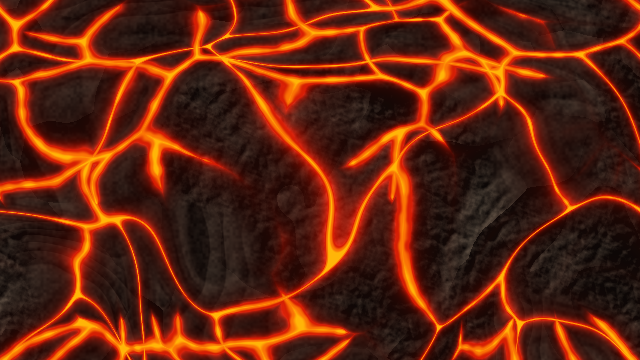
This texture is drawn by a Shadertoy shader. Its source:

```glsl
const float VEIN_SCALE = 2.7;
const float BRANCH_SCALE = 4.1;
const float FACET_SCALE = 6.5;
const float WARP_BROAD = 0.36;
const float WARP_FINE = 0.09;
const float THIN_VEIN = 0.0035;
const float WIDE_VEIN = 0.0165;
const float SIDE_VEIN = 0.016;
const float JUNCTION_BLEND = 0.06;
const vec3 ROCK = vec3(0.132, 0.118, 0.100);
const vec3 EMBER = vec3(1.0, 0.090, 0.0);
const vec3 RED = vec3(0.84, 0.12, 0.015);
const vec3 ORANGE = vec3(0.98, 0.45, 0.02);
const vec3 YELLOW = vec3(1.0, 0.71, 0.03);

vec2 hash2(vec2 cell) {
    vec3 a = fract(cell.xyx * vec3(0.1031, 0.1030, 0.0973));
    a += dot(a, a.yzx + 33.33);
    return fract((a.xx + a.yz) * a.zy);
}

vec2 noise2(vec2 p) {
    vec2 i = floor(p), f = fract(p);
    f = f * f * f * (f * (f * 6.0 - 15.0) + 10.0);
    return mix(mix(hash2(i), hash2(i + vec2(1, 0)), f.x),
               mix(hash2(i + vec2(0, 1)), hash2(i + vec2(1, 1)), f.x), f.y);
}

// Layered noise with sharp creases
float ridges(vec2 p) {
    float sum = 0.0, gain = 0.5;
    for (int i = 0; i < 4; i++) {
        p = mat2(1.6, 1.2, -1.2, 1.6) * p + 7.3;
        sum += gain * abs(2.0 * noise2(p * 0.5).x - 1.0);
        gain *= 0.55;
    }
    return sum;
}

float smoothMin(float a, float b, float k) {
    float h = max(k - abs(a - b), 0.0) / k;
    return min(a, b) - 0.25 * h * h * k;
}

// x: distance to the cell border, y: random tilt of the cell's plane
vec2 cells(vec2 p) {
    vec2 home = floor(p), f = p - home, nearest = vec2(0.0), id = vec2(0.0);
    float best = 8.0;
    for (int y = -1; y <= 1; y++)
    for (int x = -1; x <= 1; x++) {
        vec2 g = vec2(x, y);
        vec2 r = g + hash2(home + g) - f;
        if (dot(r, r) < best) {
            best = dot(r, r);
            nearest = r;
            id = home + g;
        }
    }
    float border = 2.0;
    for (int y = -2; y <= 2; y++)
    for (int x = -2; x <= 2; x++) {
        vec2 g = vec2(x, y);
        vec2 r = g + hash2(home + g) - f;
        vec2 across = r - nearest;
        if (dot(across, across) > 1e-4)
            border = smoothMin(border, dot(0.5 * (r + nearest), normalize(across)), JUNCTION_BLEND);
    }
    return vec2(border, dot(hash2(id + 19.0) - 0.5, nearest * 2.0));
}

// Bends straight borders into flowing curves
vec2 flow(vec2 p) {
    p += WARP_BROAD * (noise2(p * 2.1 + 3.7) - 0.5);
    return p + WARP_FINE * (noise2(p * 5.0 + 11.0) - 0.5);
}

// Overlapping sheets: a slow ramp that drops sharply at each lip
float sheets(vec2 q) {
    float ramp = fract(9.0 * noise2(q * 2.3 + 4.0).x + 3.0 * q.y - 2.0 * q.x);
    return ramp * (1.0 - smoothstep(0.88, 1.0, ramp)) - 0.42;
}

vec3 rockColor(vec2 p, vec2 q, float dist) {
    vec2 bent = q + 0.05 * (noise2(p * 9.0) - 0.5);
    float facet = cells(bent * FACET_SCALE).y;
    float streak = noise2(vec2(dist * 90.0, noise2(p * 3.0).y * 5.0)).x - 0.5;
    float slope = ridges(q * 4.0) - ridges(q * 4.0 + vec2(-0.05, 0.08));
    float grit = ridges(p * 20.0) - ridges(p * 20.0 + vec2(-0.14, 0.20));
    float rough = smoothstep(0.52, 0.70, noise2(p * 3.3 + 40.0).x);
    float smoothArea = 1.0 - rough;
    float tone = 0.60 + 0.60 * noise2(p * 4.0 + 8.0).y + 0.75 * facet;
    tone += smoothArea * (0.55 * sheets(bent) + 0.45 * streak);
    tone += 1.8 * slope + 2.0 * grit * mix(0.15, 1.0, rough) - 0.22 * rough;
    tone += 0.40 * (noise2(p * 120.0).x - 0.5);
    return ROCK * clamp(tone, 0.2, 2.4) * mix(0.60, 1.1, smoothstep(0.015, 0.10, dist));
}

void mainImage(out vec4 fragColor, in vec2 fragCoord) {
    vec2 p = fragCoord / iResolution.y;
    vec2 q = flow(p);

    // Main veins, swelling and thinning along their length
    float mainDist = cells(q * VEIN_SCALE * vec2(0.9, 1.0) + 5.0).x / VEIN_SCALE;
    float swell = smoothstep(0.30, 0.90, noise2(p * 4.3 + 21.0).x);
    float mainWidth = mix(THIN_VEIN, WIDE_VEIN, swell);

    // Side branches, tapering out where their width drops below zero
    float sideDist = cells(q * BRANCH_SCALE + 31.0).x / BRANCH_SCALE;
    float sideWidth = mix(-0.075, SIDE_VEIN, smoothstep(0.1, 0.75, noise2(p * 3.6 + 57.0).y));

    float ragged = 0.006 * (noise2(p * 38.0).x - 0.5);
    float mainEdge = mainDist - mainWidth + ragged * swell;
    float sideEdge = sideDist - sideWidth + ragged;
    float outside = max(min(mainEdge, sideEdge), 0.0);
    float core = max(-mainEdge / mainWidth, -sideEdge / max(sideWidth, 0.008));

    // Cooled crust with the glow of the lava on it
    vec3 color = rockColor(p, q, min(mainDist, max(sideEdge, 0.0) + 0.01));
    float ember = 0.58 * exp(-outside / 0.0075) + 0.19 * exp(-outside / 0.058);
    color += EMBER * ember;

    // Molten core
    core += 0.5 * (noise2(q * 30.0).y - 0.5) * smoothstep(0.0, 0.3, core);
    vec3 lava = mix(RED, ORANGE, smoothstep(0.12, 0.65, core));
    lava = mix(lava, YELLOW, smoothstep(0.65, 1.1, core));
    color = mix(color, lava, smoothstep(-0.08, 0.12, core));

    fragColor = vec4(clamp(color, 0.0, 1.0), 1.0);
}
```
